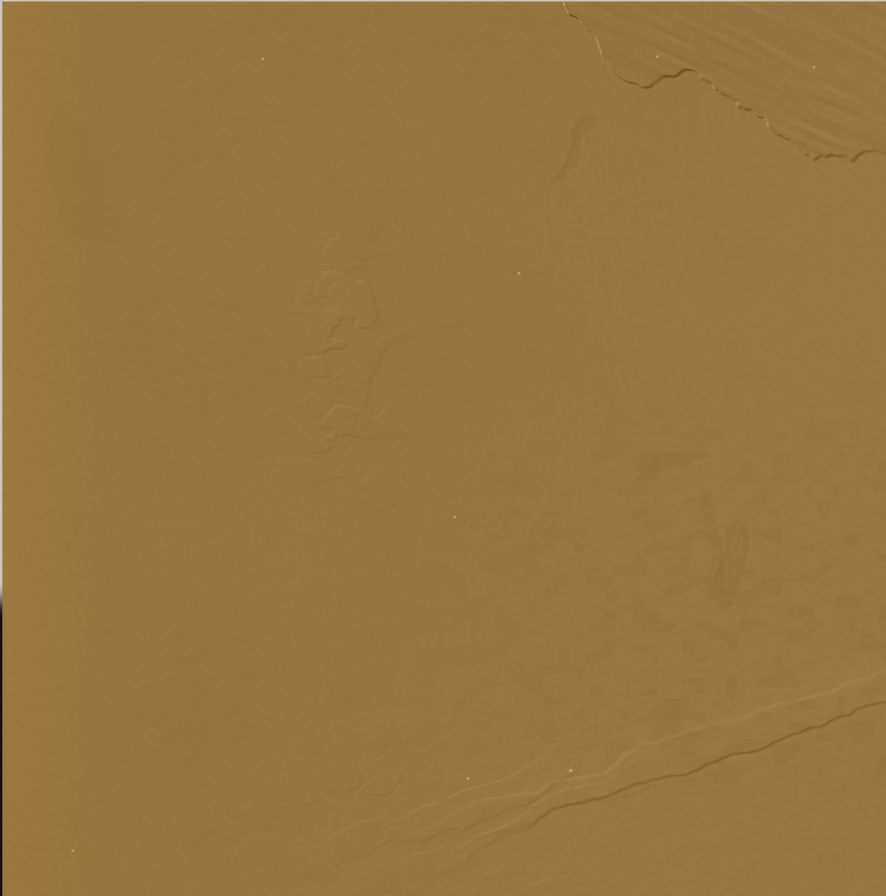
This texture is drawn by a Shadertoy shader. Its source:

```glsl
#define OCHRE vec3(0.588, 0.459, 0.250)
#define WARM_SHIFT vec3(0.020, 0.012, 0.000)
#define COOL_SHIFT vec3(0.006, 0.008, 0.018)
#define MARGIN_PALE vec3(0.80, 0.78, 0.74)
#define MARGIN_DARK vec3(0.07, 0.06, 0.05)
#define LIGHT_STEP vec2(0.0011, -0.0012)
#define RELIEF 0.95
#define PIT_TONE 0.011
#define STAIN_TONE 0.017
#define GRAIN 0.010

float hash(vec2 p) {
    vec3 q = fract(vec3(p.xyx) * 0.1031);
    q += dot(q, q.yzx + 33.33);
    return fract((q.x + q.y) * q.z);
}

float noise(vec2 p) {
    vec2 i = floor(p), f = fract(p);
    f = f * f * (3.0 - 2.0 * f);
    return mix(mix(hash(i), hash(i + vec2(1, 0)), f.x),
               mix(hash(i + vec2(0, 1)), hash(i + vec2(1, 1)), f.x), f.y);
}

float fbm(vec2 p) {
    float sum = 0.0, amp = 0.5;
    for (int i = 0; i < 4; i++) {
        sum += amp * noise(p);
        p = mat2(1.6, 1.2, -1.2, 1.6) * p + 7.3;
        amp *= 0.5;
    }
    return sum;
}

// Soft gaussian window around a centre
float window(vec2 p, vec2 centre, vec2 size) {
    vec2 d = (p - centre) / size;
    return exp(-dot(d, d));
}

float capsule(vec2 p, vec2 a, vec2 b) {
    vec2 d = b - a;
    return length(p - a - d * clamp(dot(p - a, d) / dot(d, d), 0.0, 1.0));
}

vec2 ragged(vec2 p, float amount) {
    return p + amount * (vec2(fbm(p * 22.0 + 3.0), fbm(p * 22.0 + 41.0)) - 0.47);
}

// Lobed dune field filling the upper right corner
float duneMask(vec2 p) {
    vec2 w = ragged(p, 0.045);
    float edge = 0.915 - 0.09 * smoothstep(0.77, 0.95, w.x) + 0.12 * smoothstep(0.70, 0.62, w.x);
    return smoothstep(-0.002, 0.003, w.y - edge);
}

float pits(vec2 p) {
    float area = smoothstep(0.35, 0.80, p.x) * smoothstep(0.64, 0.38, p.y)
               * smoothstep(0.05, 0.20, p.y);
    return area * smoothstep(0.56, 0.74, noise(ragged(p, 0.012) * vec2(58, 80)));
}

float stains(vec2 p) {
    vec2 w = ragged(p, 0.05);
    float d = capsule(w, vec2(0.665, 0.865), vec2(0.628, 0.800)) - 0.007;
    d = min(d, capsule(w, vec2(0.83, 0.395), vec2(0.81, 0.335)) - 0.016);
    d = min(d, capsule(w, vec2(0.735, 0.465), vec2(0.79, 0.49)) - 0.008);
    d = min(d, capsule(w, vec2(0.79, 0.44), vec2(0.805, 0.39)) - 0.004);
    float faint = 0.35 * smoothstep(0.005, -0.005, capsule(w, vec2(0.08, 0.85), vec2(0.10, 0.75)) - 0.026);
    return max(smoothstep(0.004, -0.004, d), faint);
}

float height(vec2 p) {
    vec2 w = ragged(p, 0.025);

    // Overall roughness, stronger in the lower half
    float rough = 0.010 + 0.028 * smoothstep(0.50, 0.12, p.y) * smoothstep(0.12, 0.45, p.x);
    float h = rough * fbm(p * vec2(42, 62));

    // Broken flakes in the left centre, ending in a torn edge
    float flakeArea = window(p, vec2(0.39, 0.60), vec2(0.055, 0.16));
    h += 0.050 * flakeArea * smoothstep(0.47, 0.55, fbm(w * vec2(20, 32)));
    float torn = smoothstep(0.003, -0.003, w.x - 0.435 + 0.4 * abs(p.y - 0.62));
    h += 0.035 * torn * window(p, vec2(0.41, 0.61), vec2(0.06, 0.11));

    // Dunes with combed streaks
    float dune = duneMask(p);
    vec2 comb = vec2(p.x - 0.5 * p.y, p.y + 0.5 * p.x + 0.012 * noise(p * 9.0));
    h += 0.045 * dune + 0.125 * dune * noise(comb * vec2(14, 125)) + 0.03 * dune * fbm(p * 55.0);

    // Long scarps rising to the right
    float line = w.y - 0.055 - 0.335 * (w.x - 0.52);
    float reach = smoothstep(0.50, 0.72, p.x);
    h += 0.075 * reach * smoothstep(-0.002, 0.002, line) * smoothstep(0.07, 0.0, line);
    float upper = line - 0.032 - 0.025 * (noise(p * 11.0) - 0.5);
    h += 0.035 * smoothstep(0.40, 0.60, p.x) * smoothstep(0.003, -0.003, upper) * smoothstep(-0.05, 0.0, upper);

    // Low ripples along the bottom
    float ripple = smoothstep(0.48, 0.56, fbm(vec2(w.x - w.y, w.y - 0.3 * w.x) * vec2(13, 34)));
    h += 0.032 * ripple * window(p, vec2(0.55, 0.09), vec2(0.25, 0.10));

    return h - 0.012 * pits(p) - 0.020 * stains(p);
}

// Sparse bright dust
float dust(vec2 p) {
    vec2 cell = floor(p * 9.0);
    vec2 spot = 0.15 + 0.7 * vec2(hash(cell + 5.0), hash(cell + 19.0));
    float d = length(fract(p * 9.0) - spot) / 9.0;
    return step(0.82, hash(cell + 71.0)) * smoothstep(0.0024, 0.0008, d);
}

void mainImage(out vec4 fragColor, in vec2 fragCoord) {
    vec2 p = fragCoord / iResolution.xy;

    // Broad colour drift
    vec3 col = OCHRE + WARM_SHIFT * smoothstep(0.12, 0.0, p.x);
    col += COOL_SHIFT * smoothstep(0.6, 1.1, p.x + 0.35 * (1.0 - p.y));
    col += 0.010 * (fbm(p * 5.0) - 0.47);

    // Dark deposits and raking light
    col -= PIT_TONE * pits(p) + STAIN_TONE * stains(p) + 0.008 * duneMask(p);
    col += RELIEF * (height(p + LIGHT_STEP) - height(p - LIGHT_STEP));
    col += GRAIN * (noise(p * 330.0) - 0.5) + 0.14 * dust(p);

    // Thin exposed margins
    vec3 margin = mix(MARGIN_DARK, MARGIN_PALE, smoothstep(0.31, 0.35, p.y));
    col = mix(col, margin, smoothstep(0.0036, 0.0016, p.x));
    col = mix(col, MARGIN_PALE, smoothstep(0.9975, 0.9992, p.y));
    fragColor = vec4(col, 1.0);
}
```
